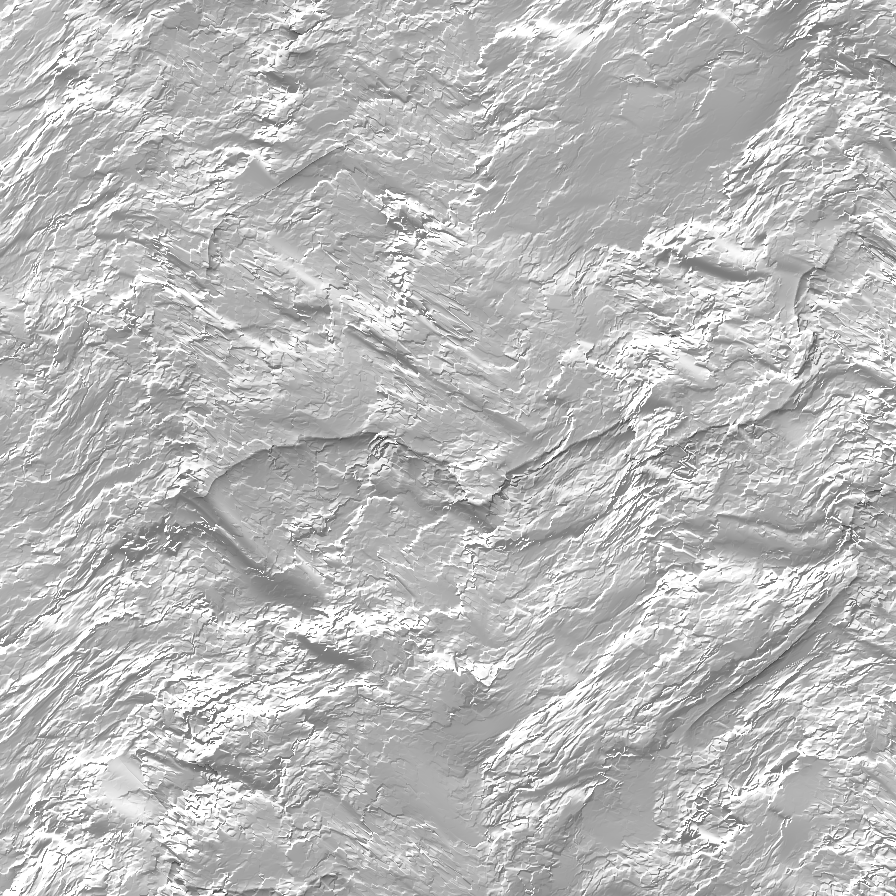
A WebGL 2 fragment shader for this texture:

```glsl
#version 300 es
precision highp float;

#define OCTAVES 8
#define COARSE_CELLS 3.0
#define LACUNARITY 1.85
#define FINE_GAIN 1.04
#define STRETCH 1.7
#define GRAIN_ANGLE 0.5
#define FACET_SHARPNESS 18.0
#define JAGGEDNESS 0.4
#define RELIEF 0.2
#define MID_TONE 0.755
#define TONE_RANGE 0.28
#define LEDGES 3.0

uniform vec2 u_resolution;
out vec4 fragColor;

vec4 hash4(vec2 cell) {
    vec4 h = fract(cell.xyxy * vec4(0.1031, 0.1030, 0.0973, 0.1099));
    h += dot(h, h.wzxy + 33.33);
    return fract((h.xxyz + h.yzzw) * h.zywx);
}

// Cellular noise: every cell is a tilted plane, with steep steps between cells.
float facets(vec2 q) {
    vec2 cell = floor(q);
    vec2 local = q - cell;
    float total = 0.0, weights = 0.0;
    for (int y = -1; y <= 1; y++) {
        for (int x = -1; x <= 1; x++) {
            vec2 offset = vec2(x, y);
            vec4 rnd = hash4(cell + offset);
            vec2 toSite = local - offset - rnd.xy;
            float level = fract(rnd.x * 7.0 + rnd.w * 5.0) - 0.5;
            float plane = level + dot(rnd.zw * 2.0 - 1.0, toSite);
            float weight = exp(-FACET_SHARPNESS * dot(toSite, toSite));
            total += weight * plane;
            weights += weight;
        }
    }
    return total / weights;
}

// Layered sines that curve the facet outlines.
vec2 bend(vec2 p) {
    p += 0.035 * sin(p.yx * 9.0 + vec2(0.7, 2.9));
    p += 0.012 * sin(p.yx * 23.0 + vec2(4.1, 1.3));
    return p + 0.004 * sin(p.yx * 61.0 + vec2(2.2, 5.6));
}

// Sums facets from fine to coarse; fine relief roughens the coarser edges.
float rockHeight(vec2 p) {
    p = bend(p);
    float height = 0.0;
    for (int i = OCTAVES - 1; i >= 0; i--) {
        float octave = float(i);
        float cells = COARSE_CELLS * pow(LACUNARITY, octave);
        float angle = GRAIN_ANGLE + 0.5 * sin(octave * 2.4);
        vec2 along = vec2(cos(angle), sin(angle));
        vec2 warped = p + JAGGEDNESS * height * vec2(1.0, -0.7);
        vec2 q = vec2(dot(warped, along) / STRETCH, dot(warped, vec2(-along.y, along.x)));
        height += facets(q * cells + octave * 17.3) * pow(FINE_GAIN, octave) / cells;
    }
    return height;
}

// Broken shelves: a lit rim above each edge and a fading shadow below it.
float ledgeTone(vec2 p, float height) {
    vec2 curved = bend(p);
    float level = dot(curved, vec2(-0.2, 1.0)) * LEDGES
                + 0.6 * facets(curved * 2.2 + 5.0) + height;
    float above = fract(level);
    float below = 1.0 - above;
    float shadow = 0.2 * exp(-14.0 * below) + 0.14 * exp(-70.0 * below);
    float rim = 0.1 * exp(-40.0 * above);
    float presence = smoothstep(0.0, 0.35, facets(curved * 3.0 + 31.0));
    return presence * (rim - shadow * smoothstep(0.0, 0.012, below));
}

void main() {
    vec2 p = gl_FragCoord.xy / min(u_resolution.x, u_resolution.y);

    // Slope towards a light at the upper left
    vec2 lightStep = 0.0016 * normalize(vec2(-0.45, 0.9));
    float height = rockHeight(p);
    float slope = (height - rockHeight(p + lightStep)) / length(lightStep);

    // Broad patches of paler and rougher stone
    float broad = sin(p.x * 5.0 + 2.0 * sin(p.y * 4.0 + 1.0))
                * sin(p.y * 6.0 + 2.0 * sin(p.x * 3.0));

    float lit = slope * RELIEF * (1.0 + 0.2 * broad);
    float tone = MID_TONE + TONE_RANGE * lit / sqrt(1.0 + lit * lit);
    tone += 0.04 * broad + ledgeTone(p, height);
    fragColor = vec4(vec3(clamp(tone, 0.0, 1.0)), 1.0);
}
```
